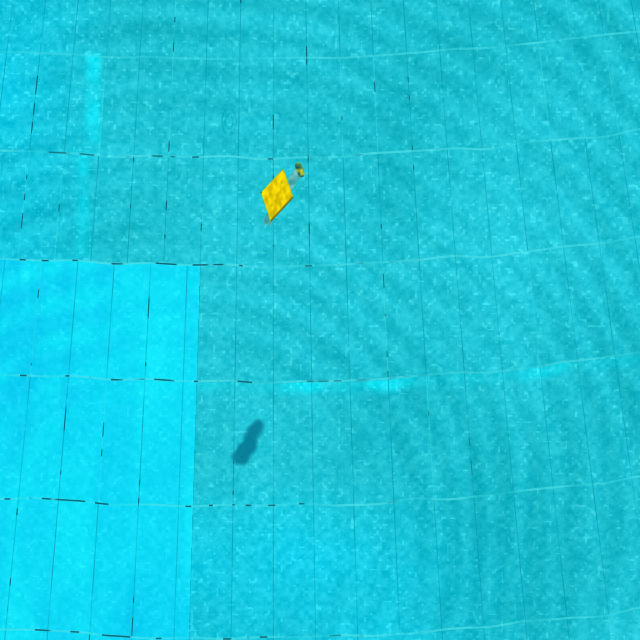
A WebGL 2 fragment shader for this texture:

```glsl
#version 300 es
precision highp float;
// Tiled pool floor under clear water: long tiles in bowed, widening rows, with a
// bright panel at the left, worn joints, grain and ring ripples. A plain yellow
// bottle floats above its shadow. Positions are in canvas units, y pointing down.
uniform vec2 u_resolution;
out vec4 outColor;

const vec3 DEEP = vec3(0.08, 0.70, 0.76);
const vec3 SHALLOW = vec3(0.16, 0.815, 0.885);
const vec3 BRIGHT = vec3(0.05, 0.81, 0.95);
const vec3 GLINT = vec3(0.07, 0.92, 0.99);
const vec3 GROUT = vec3(0.32, 0.88, 0.91);
const vec3 SEAM = vec3(0.05, 0.60, 0.67);
const vec3 DIRT = vec3(0.02, 0.27, 0.32);
const vec3 SHADOW = vec3(0.02, 0.46, 0.57);
const vec3 YELLOW = vec3(0.98, 0.87, 0.04);

const float FIRST_ROW = 0.091;      // height of the top joint
const float ROW_PITCH = 0.1497;     // row height at the top joint
const float ROW_GROWTH = 0.00625;   // quadratic widening of rows
const float ROW_BOW = 0.105;
const float COL_AXIS = 0.427;       // the one upright column joint
const float COL_PITCH = 0.0508;
const float COL_SPREAD = 0.0153;
const float PANEL_SHIFT = 0.35;     // column offset inside the bright panel
const float ROW_LINE = 0.0017;
const float COL_LINE = 0.0008;
const vec2 RIPPLE_CENTER = vec2(0.26, 0.85);
const float RIPPLE_LENGTH = 0.052;
const float GRAIN = 0.17;

float hash(vec2 p) {
  return fract(sin(dot(p, vec2(127.1, 311.7))) * 43758.5453);
}

float noise(vec2 p) {
  vec2 i = floor(p), f = fract(p);
  f = f * f * (3.0 - 2.0 * f);
  return mix(mix(hash(i), hash(i + vec2(1, 0)), f.x),
             mix(hash(i + vec2(0, 1)), hash(i + vec2(1, 1)), f.x), f.y);
}

float fbm(vec2 p) {
  float sum = 0.0, gain = 0.5;
  for (int i = 0; i < 4; i++) {
    sum += gain * noise(p);
    p = mat2(1.6, 1.2, -1.2, 1.6) * p + 17.0;
    gain *= 0.5;
  }
  return sum;
}

float stroke(float d, float halfWidth, float px) {
  return 1.0 - smoothstep(halfWidth - px * 0.7, halfWidth + px * 0.7, d);
}

// Soft-edged box, for bleached strips
float softBox(vec2 p, vec2 center, vec2 halfSize, float blur) {
  vec2 q = abs(p - center) - halfSize;
  return 1.0 - smoothstep(-blur, blur, max(q.x, q.y));
}

// Capsule whose radius runs from ra to rb
float taper(vec2 p, vec2 a, vec2 b, float ra, float rb) {
  float t = clamp(dot(p - a, b - a) / dot(b - a, b - a), 0.0, 1.0);
  return length(p - mix(a, b, t)) - mix(ra, rb, t);
}

vec3 bottle(vec3 color, vec2 p, float px) {
  float shade = taper(p, vec2(0.378, 0.714), vec2(0.403, 0.664), 0.014, 0.008);
  shade += 0.007 * (noise(p * 90.0) - 0.5);
  color = mix(color, SHADOW, 0.85 * (1.0 - smoothstep(-0.005, 0.005, shade)));
  float clear = taper(p, vec2(0.418, 0.345), vec2(0.467, 0.266), 0.007, 0.007);
  vec3 glass = mix(vec3(0.12, 0.48, 0.46), vec3(0.66, 0.85, 0.82), noise(p * 130.0));
  color = mix(color, glass, 0.75 * stroke(clear, 0.0, px));
  // Skewed wrapper with a dark rim
  mat2 frame = mat2(vec2(0.0175, -0.0188), vec2(0.0078, 0.0228));
  vec2 q = inverse(frame) * (p - vec2(0.433, 0.305));
  float edge = (max(abs(q.x), abs(q.y)) - 1.0) * 0.016;
  vec3 wrap = YELLOW * (0.8 + 0.25 * noise(q * 5.0));
  wrap = mix(wrap, vec3(0.3, 0.27, 0.03), smoothstep(0.8, 1.0, max(q.y, -q.y * noise(q * 4.0))) * 0.8);
  color = mix(color, wrap, stroke(edge, 0.0, px));
  float cap = taper(p, vec2(0.466, 0.259), vec2(0.471, 0.272), 0.005, 0.005);
  return mix(color, mix(DIRT, YELLOW, noise(p * 210.0)), 0.85 * stroke(cap, 0.0, px));
}

void main() {
  float px = 1.0 / u_resolution.y;
  vec2 p = vec2(gl_FragCoord.x, u_resolution.y - gl_FragCoord.y) * px;

  // Perspective grid
  float wobble = 0.007 * (noise(vec2(p.x * 17.0, p.y * 4.0)) - 0.5);
  float bowed = p.y + ROW_BOW * pow(abs(p.x - 0.36), 2.0) + wobble;
  float row = (sqrt(ROW_PITCH * ROW_PITCH + 4.0 * ROW_GROWTH * (bowed - FIRST_ROW))
               - ROW_PITCH) / (2.0 * ROW_GROWTH);
  float rowSize = ROW_PITCH + 2.0 * ROW_GROWTH * row;
  float colSize = COL_PITCH + COL_SPREAD * p.y;
  float col = (p.x - COL_AXIS) / colSize;
  float panel = stroke((col + 2.0) * colSize, 0.0, px) * stroke((2.0 - row) * rowSize, 0.0, px);
  float tileCol = col + PANEL_SHIFT * step(0.5, panel);
  vec2 tile = floor(vec2(tileCol, row));
  float rowDist = abs(row - round(row)) * rowSize;
  float colDist = abs(tileCol - round(tileCol)) * colSize;

  // Water colour, bleached areas and ripples
  float cloud = fbm(p * 5.0);
  float ring = length(p - RIPPLE_CENTER) + 0.04 * noise(p * 6.0);
  float ripple = sin(6.2832 * ring / RIPPLE_LENGTH) * smoothstep(0.15, 0.4, ring)
               * (0.25 + noise(p * 4.0 + 9.0));
  float light = 0.5 + 1.1 * (cloud - 0.47) + 0.26 * ripple + 0.2 * (hash(tile) - 0.5);
  vec3 color = mix(DEEP, SHALLOW, clamp(light, 0.0, 1.0));
  float pale = 0.6 * smoothstep(0.72, 0.9, p.y) * smoothstep(0.95, 0.5, p.x)
             + 0.75 * smoothstep(0.2, 0.0, p.x);
  color = mix(color, mix(BRIGHT, GLINT, 0.4 * light), clamp(pale * (0.2 + 1.6 * cloud), 0.0, 1.0));
  float streak = noise(vec2(tileCol * 3.0, p.y * 5.0)) - 0.5;
  color = mix(color, mix(BRIGHT, GLINT, clamp(light + 0.5 * streak, 0.0, 1.0)), panel);
  float strips = softBox(p, vec2(0.146, 0.155), vec2(0.011, 0.07), 0.008)
               + 0.7 * softBox(p, vec2(0.13, 0.32), vec2(0.009, 0.08), 0.01);
  float below = (row - 3.0) * rowSize;
  strips += smoothstep(0.0, 0.004, below) * smoothstep(0.028, 0.008, below)
          * smoothstep(0.3, 0.32, p.x) * (0.3 + smoothstep(0.35, 0.7, noise(p * vec2(13.0, 5.0))));
  color = mix(color, GLINT, 0.65 * clamp(strips, 0.0, 1.0) * (0.4 + noise(p * 60.0)));

  // Grain: fine mottling with scattered pale flecks
  float grain = fbm(p * 140.0) - 0.47 + 0.5 * smoothstep(0.72, 0.95, noise(p * 200.0 + 5.0));
  color += GRAIN * grain * vec3(1.1, 0.9, 0.8) * mix(1.0, 0.5, panel);

  // Joints: faint seams down, pale grout across, dirt in short broken runs
  float seamId = round(tileCol);
  float seamHash = hash(vec2(seamId, tile.y) + 3.7);
  float seam = stroke(colDist, COL_LINE, px);
  float seamPale = step(0.8, seamHash);
  float fade = 0.35 + 0.65 * noise(vec2(seamId * 5.0, p.y * 20.0));
  color = mix(color, mix(SEAM, GROUT, seamPale), seam * fade * mix(0.75, 0.45, seamPale));
  float dirtDown = smoothstep(0.72, 0.85, noise(vec2(seamId * 9.3, p.y * 65.0)));
  color = mix(color, DIRT, 0.7 * seam * dirtDown * step(0.5, seamHash) * smoothstep(0.95, 0.5, p.x));
  float grout = stroke(rowDist, ROW_LINE, px);
  color = mix(color, GROUT, grout * (0.15 + 0.6 * noise(vec2(p.x * 24.0, round(row) * 5.0))));
  float dirtAcross = smoothstep(0.66, 0.8, noise(vec2(p.x * 85.0, round(row) * 7.0)));
  dirtAcross *= smoothstep(0.75, 0.35, p.x) * smoothstep(0.1, 0.3, p.y);
  color = mix(color, DIRT, 0.75 * stroke(rowDist, ROW_LINE * 0.7, px) * dirtAcross);

  // Faint oval ring mark
  float oval = length((p - vec2(0.358, 0.19)) / vec2(0.017, 0.03));
  color -= 0.05 * (0.5 + 0.5 * cos(oval * 19.0)) * smoothstep(1.0, 0.85, oval);

  outColor = vec4(clamp(bottle(color, p, px), 0.0, 1.0), 1.0);
}
```
